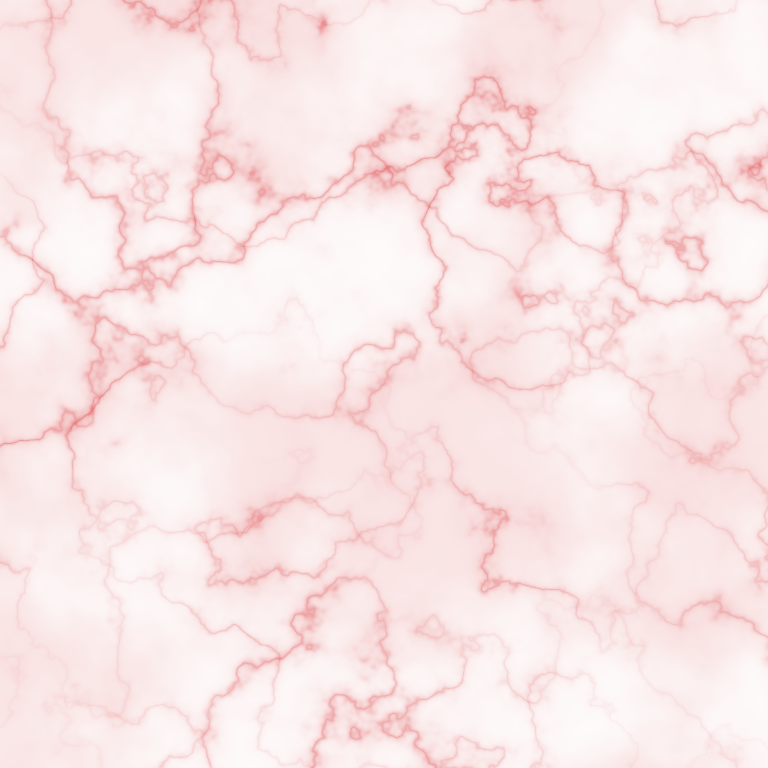
Give the GLSL for this texture, as a Shadertoy shader.

```glsl
const float TAU = 6.28319;
const vec3 MILK_WHITE = vec3(0.995, 0.982, 0.981);
const vec3 ROSE_VEIN = vec3(0.905, 0.500, 0.508);

float hash(vec2 p) {
    return fract(sin(dot(p, vec2(127.1, 311.7))) * 43758.545);
}

// Slope contribution of one lattice corner
float corner(vec2 cell, vec2 offset) {
    float angle = TAU * hash(cell);
    return dot(vec2(cos(angle), sin(angle)), offset);
}

// Gradient noise, roughly -0.7 to 0.7
float gradientNoise(vec2 p) {
    vec2 cell = floor(p);
    vec2 f = p - cell;
    vec2 blend = f * f * f * (f * (f * 6.0 - 15.0) + 10.0);
    vec2 right = vec2(1.0, 0.0);
    vec2 up = vec2(0.0, 1.0);
    float low = mix(corner(cell, f), corner(cell + right, f - right), blend.x);
    float high = mix(corner(cell + up, f - up), corner(cell + 1.0, f - 1.0), blend.x);
    return mix(low, high, blend.y);
}

// Layered noise, each octave turned and shifted to hide the lattice
float fbm(vec2 p, int octaves, float gain) {
    mat2 turn = mat2(0.8, 0.6, -0.6, 0.8);
    float sum = 0.0;
    float amplitude = 1.0;
    for (int i = 0; i < octaves; i++) {
        sum += amplitude * gradientNoise(p);
        p = turn * p * 2.03 + vec2(17.3, 9.1);
        amplitude *= gain;
    }
    return sum;
}

// Thin crinkled lines along the zero contour, inside a soft halo
float veins(vec2 uv, float scale, vec2 seed) {
    float dist = abs(4.0 * fbm(uv * scale + seed, 6, 0.47));
    float halo = 0.21 * exp(-3.0 * dist);
    float core = 0.46 * exp(-14.0 * dist);
    float presence = smoothstep(-0.35, 0.4, gradientNoise(uv * 2.7 + seed.yx));
    return mix(0.12, 1.0, presence) * (halo + core);
}

// Broad pink mist between the veins
float clouds(vec2 uv, float scale, vec2 seed) {
    return smoothstep(-0.38, 0.42, fbm(uv * scale + seed, 5, 0.5));
}

void mainImage(out vec4 fragColor, in vec2 fragCoord) {
    vec2 uv = fragCoord / iResolution.y;

    float tint = 0.17 * clouds(uv, 3.2, vec2(41.7, 5.3));
    tint += veins(uv, 3.4, vec2(3.6, 21.4));
    tint += veins(uv, 4.1, vec2(58.2, 33.9));

    fragColor = vec4(mix(MILK_WHITE, ROSE_VEIN, clamp(tint, 0.0, 1.0)), 1.0);
}
```
